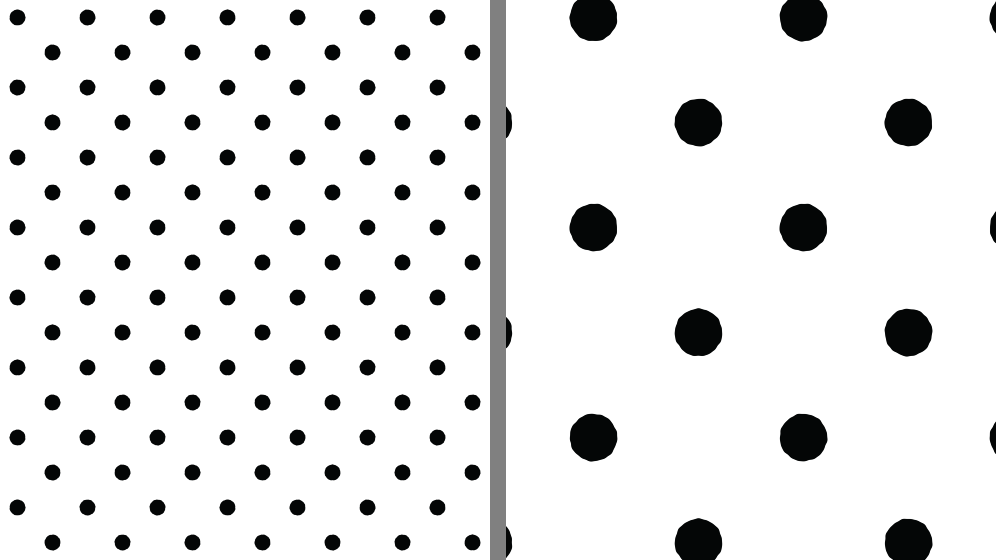
Left: the whole. Right: its middle third, enlarged.
This pattern is drawn by a WebGL 1 fragment shader. Its source:

```glsl
precision highp float;
// Staggered black polka dots with slightly rough edges on white.

uniform vec2 u_resolution;

const vec2 REPEATS = vec2(7.0, 8.0);    // pattern tiles across and down
const float DOT_RADIUS = 0.226;         // in half-tile squares
const float ROUGHNESS = 0.005;
const vec3 PAPER = vec3(1.0);
const vec3 INK = vec3(0.015, 0.025, 0.025);

// Pseudo-random phase for one grid square
float hashPhase(vec2 square) {
    return 6.2832 * fract(sin(dot(square, vec2(12.99, 78.23))) * 437.58);
}

// Layered sines around the rim, roughly in -1..1
float rimWobble(float angle, float phase) {
    return 0.5 * sin(7.0 * angle + phase)
         + 0.3 * sin(13.0 * angle - 2.0 * phase)
         + 0.2 * sin(19.0 * angle + 3.0 * phase);
}

// Signed distance to a rough-edged disc
float roughDisc(vec2 p, float radius, float roughness, float phase) {
    float angle = atan(p.y, p.x + 1e-5);
    return length(p) - radius - roughness * rimWobble(angle, phase);
}

// Antialiased fill for a signed distance
float coverage(float dist, float pixel) {
    return 1.0 - smoothstep(-0.6 * pixel, 0.6 * pixel, dist);
}

void main() {
    // Each tile is split into 2 x 2 squares
    vec2 grid = gl_FragCoord.xy / u_resolution * REPEATS * 2.0;
    float pixel = 2.0 * REPEATS.y / u_resolution.y;
    vec2 square = floor(grid);
    vec2 local = grid - square - 0.5;

    // Dots sit on alternate squares, like a checkerboard
    float hasDot = mod(square.x + square.y, 2.0);
    float dist = roughDisc(local, DOT_RADIUS, ROUGHNESS, hashPhase(square));
    float ink = hasDot * coverage(dist, pixel);

    gl_FragColor = vec4(mix(PAPER, INK, ink), 1.0);
}
```
